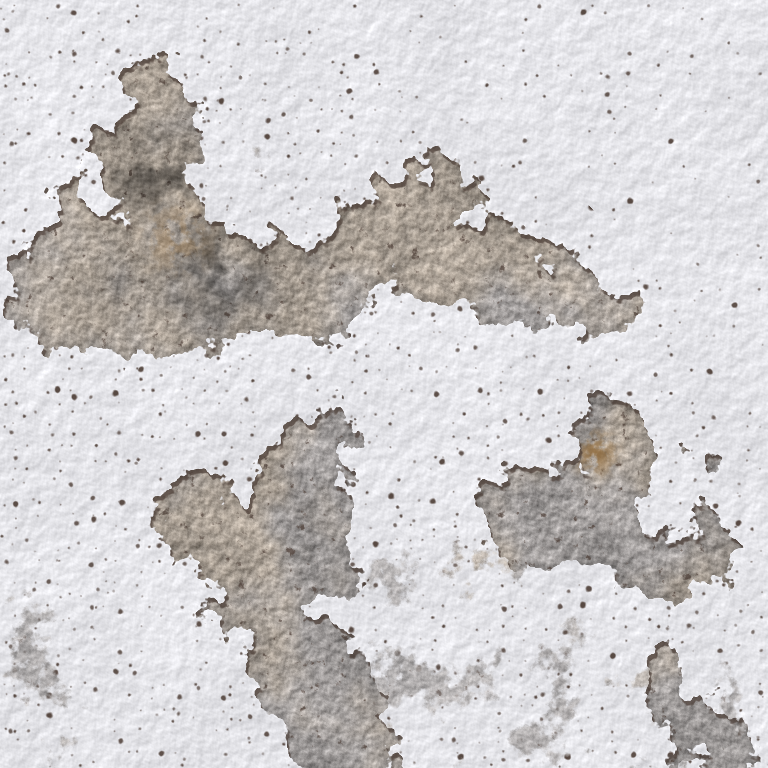
Give the GLSL for this texture, as a three.js fragment shader.

```glsl
// Weathered white plaster flaking off a rough, sandy wall.
// Tapered limbs warped by gradient noise form the bare areas; embossed noise
// gives the surface relief, and hashed cells scatter small pits in the paint.

#define PAINT vec3(0.895, 0.895, 0.912)
#define STONE_WARM vec3(0.675, 0.635, 0.59)
#define STONE_GREY vec3(0.635, 0.62, 0.615)
#define CREVICE vec3(0.31, 0.25, 0.22)
#define OCHRE vec3(0.56, 0.41, 0.22)
#define EDGE_ROUGHNESS 0.032
#define EDGE_SOFTNESS 0.0016
#define SHADOW_SHIFT vec2(-0.003, 0.006)
#define PAINT_RELIEF 0.15
#define STONE_RELIEF 0.22
#define PIT_DENSITY 0.36
#define WEAR 0.82

varying vec2 vUv;

vec2 hash2(vec2 p) {
  vec3 q = fract(p.xyx * vec3(0.1031, 0.1030, 0.0973));
  q += dot(q, q.yzx + 33.33);
  return fract((q.xx + q.yz) * q.zy);
}

float corner(vec2 cell, vec2 offset) {
  float angle = 6.2832 * hash2(cell).x;
  return dot(vec2(cos(angle), sin(angle)), offset);
}

float gradientNoise(vec2 p) {
  vec2 i = floor(p), f = p - i;
  vec2 u = f * f * f * (f * (f * 6.0 - 15.0) + 10.0);
  vec2 e = vec2(1.0, 0.0);
  return mix(mix(corner(i, f), corner(i + e, f - e), u.x),
             mix(corner(i + e.yx, f - e.yx), corner(i + 1.0, f - 1.0), u.x), u.y);
}

float fbm(vec2 p) {
  float sum = 0.0, amp = 1.0;
  for (int k = 0; k < 4; k++) {
    sum += amp * gradientNoise(p);
    p = mat2(1.6, 1.2, -1.2, 1.6) * p + 17.3;
    amp *= 0.55;
  }
  return sum;
}

// Distance to a segment whose radius changes from ra to rb
float limb(vec2 p, vec2 a, vec2 b, float ra, float rb) {
  vec2 ab = b - a;
  float t = clamp(dot(p - a, ab) / dot(ab, ab), 0.0, 1.0);
  return length(p - a - ab * t) - mix(ra, rb, t);
}

// Soft round region: 1 at its centre, 0 beyond the radius
float blob(vec2 p, vec2 centre, float radius) {
  return 1.0 - smoothstep(0.0, radius, length(p - centre));
}

// Negative where the plaster has fallen off
float plasterEdge(vec2 p) {
  vec2 q = p + 0.035 * vec2(fbm(p * 8.0), fbm(p * 8.0 + 31.0));
  // Upper break
  float d = limb(q, vec2(0.21, 0.86), vec2(0.15, 0.66), 0.045, 0.115);
  d = min(d, limb(q, vec2(0.10, 0.63), vec2(0.42, 0.62), 0.085, 0.065));
  d = min(d, limb(q, vec2(0.44, 0.65), vec2(0.57, 0.74), 0.045, 0.058));
  d = min(d, limb(q, vec2(0.56, 0.66), vec2(0.80, 0.605), 0.06, 0.025));
  // Lower left break
  d = min(d, limb(q, vec2(0.415, 0.425), vec2(0.37, 0.29), 0.04, 0.10));
  d = min(d, limb(q, vec2(0.27, 0.325), vec2(0.46, 0.02), 0.055, 0.055));
  // Lower right break and its small neighbour
  d = min(d, limb(q, vec2(0.785, 0.43), vec2(0.86, 0.30), 0.045, 0.085));
  d = min(d, limb(q, vec2(0.83, 0.33), vec2(0.66, 0.33), 0.09, 0.045));
  d = min(d, limb(q, vec2(0.86, 0.11), vec2(0.94, 0.01), 0.03, 0.04));
  // Islands of plaster left standing
  d = max(d, -limb(q, vec2(0.12, 0.78), vec2(0.14, 0.73), 0.018, 0.024));
  d = max(d, -limb(q, vec2(0.88, 0.39), vec2(0.89, 0.34), 0.03, 0.032));
  return d + EDGE_ROUGHNESS * fbm(p * 26.0 + 5.0);
}

// Amount of thin, rubbed plaster showing the wall beneath
float wornAmount(vec2 p) {
  float d = limb(p, vec2(0.56, 0.15), vec2(0.90, 0.05), 0.17, 0.11);
  d = min(d, limb(p, vec2(0.02, 0.20), vec2(0.09, 0.01), 0.09, 0.07));
  d = min(d, limb(p, vec2(0.54, 0.37), vec2(0.66, 0.34), 0.03, 0.04));
  float zone = WEAR * (1.0 - smoothstep(-0.08, 0.08, d));
  zone += 0.5 * blob(p, vec2(0.30, 0.81), 0.13) + 0.45 * blob(p, vec2(0.02, 0.98), 0.15);
  return smoothstep(0.0, 0.3, zone + fbm(p * 13.0 + 9.0) + 0.3 * fbm(p * 70.0) - 0.92);
}

float pits(vec2 p, float cells, float density) {
  vec2 g = p * cells, id = floor(g);
  vec2 h = hash2(id + cells), place = 0.25 + 0.5 * hash2(id + 71.0);
  float radius = mix(0.05, 0.14, h.y * h.y);
  float d = length(fract(g) - place) + 0.05 * gradientNoise(g * 5.0) - radius;
  float blur = EDGE_SOFTNESS * cells;
  return step(h.x, density) * (1.0 - smoothstep(-blur, blur, d)) * mix(0.45, 0.95, h.y);
}

vec3 stoneColour(vec2 p) {
  float warmth = smoothstep(-0.35, 0.35, fbm(p * 5.0 + 3.0) + 0.9 * (p.y - 0.45));
  vec3 c = mix(STONE_GREY, STONE_WARM, warmth);
  float grain = fbm(p * 75.0);
  c *= 1.0 + 0.16 * fbm(p * 9.0 + 40.0) + STONE_RELIEF * grain;
  c += 0.14 * (grain - fbm((p + vec2(-0.002, 0.003)) * 75.0));
  c = mix(c, CREVICE, 0.75 * smoothstep(0.38, 0.75, fbm(p * 62.0 + 80.0)));
  // Damp stains and a rusty hollow
  float damp = blob(p, vec2(0.29, 0.65), 0.10) + blob(p, vec2(0.21, 0.77), 0.09);
  c *= 1.0 - 0.45 * damp * smoothstep(-0.3, 0.4, fbm(p * 18.0) + 0.15);
  float rust = blob(p, vec2(0.775, 0.41), 0.045) + 0.5 * blob(p, vec2(0.23, 0.69), 0.07);
  return mix(c, OCHRE, 0.8 * rust * smoothstep(-0.3, 0.3, fbm(p * 45.0)));
}

vec3 paintColour(vec2 p, float edge) {
  float relief = fbm(p * 48.0) - fbm((p + vec2(-0.002, 0.003)) * 48.0);
  vec3 c = PAINT + PAINT_RELIEF * relief + 0.035 * fbm(p * 6.0 + 60.0);
  c += 0.035 * (1.0 - smoothstep(0.0, 0.008, edge));
  float density = PIT_DENSITY * mix(1.0, 0.35, smoothstep(0.5, 0.8, 0.5 * (p.x + p.y)));
  float pit = max(pits(p, 36.0, density), pits(p + 0.37, 68.0, 0.7 * density));
  return mix(c, CREVICE, pit);
}

void main() {
  vec2 p = vUv;
  float edge = plasterEdge(p);
  vec3 stone = stoneColour(p);
  vec3 paint = mix(paintColour(p, edge), stone * 1.04, 0.8 * wornAmount(p));
  // Plaster above throws a narrow shadow onto the wall
  float shadow = smoothstep(-0.003, 0.004, plasterEdge(p + SHADOW_SHIFT));
  stone = mix(stone, CREVICE, 0.72 * shadow);
  stone *= 1.0 - 0.1 * smoothstep(-0.03, 0.0, edge);
  float cover = smoothstep(-EDGE_SOFTNESS, EDGE_SOFTNESS, edge);
  gl_FragColor = vec4(clamp(mix(stone, paint, cover), 0.0, 1.0), 1.0);
}
```
